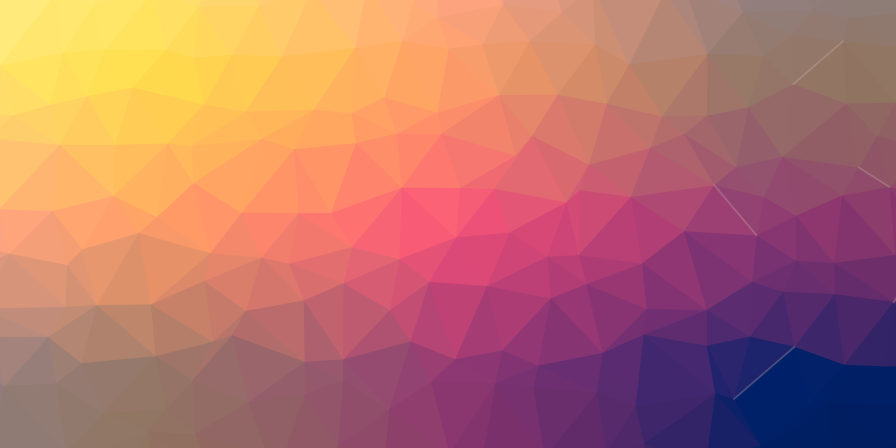
This background is drawn by a WebGL 2 fragment shader. Its source:

```glsl
#version 300 es
precision highp float;
// Low-poly mesh of jittered triangles, shaded from yellow through pink to navy.

uniform vec2 u_resolution;
out vec4 fragColor;

const vec2 GRID = vec2(18.0, 9.0);

// Colour stops in CIE Lab, from the light corner to the dark one
const vec3 STOPS[7] = vec3[7](
    vec3(93.0, -7.0, 53.0), vec3(89.0, -4.0, 73.0), vec3(75.5, 27.0, 49.0),
    vec3(59.6, 66.0, 15.4), vec3(39.5, 48.0, -13.0), vec3(16.6, 22.0, -46.0),
    vec3(13.2, 19.0, -41.0));

vec2 hash2(vec2 p) {
    vec3 q = fract(p.xyx * vec3(0.1031, 0.1030, 0.0973));
    q += dot(q, q.yzx + 33.33);
    return fract((q.xx + q.yz) * q.zy);
}

vec2 gridPoint(vec2 cell) {
    return cell + 0.76 * (hash2(cell + 47.0) - 0.5);
}

vec3 ramp(float t) {
    float s = clamp(t, 0.0, 1.0) * 6.0;
    int i = min(int(s), 5);
    return mix(STOPS[i], STOPS[i + 1], s - float(i));
}

vec3 labToRgb(vec3 lab) {
    float fy = (lab.x + 16.0) / 116.0;
    vec3 f = vec3(fy + lab.y / 500.0, fy, fy - lab.z / 200.0);
    vec3 xyz = f * f * f * vec3(0.9505, 1.0, 1.089);
    vec3 rgb = mat3(3.2406, -0.9689, 0.0557,
                    -1.5372, 1.8758, -0.2040,
                    -0.4986, 0.0415, 1.0570) * xyz;
    rgb = clamp(rgb, 0.0, 1.0);
    return mix(12.92 * rgb, 1.055 * pow(rgb, vec3(1.0 / 2.4)) - 0.055,
               step(0.0031, rgb));
}

// The horizontal and vertical ramps are blended evenly
vec3 facetColor(vec2 center) {
    vec2 t = center / GRID;
    return labToRgb(0.5 * (ramp(t.x) + ramp(1.0 - t.y)));
}

float cross2(vec2 a, vec2 b) {
    return a.x * b.y - a.y * b.x;
}

float edgeSide(vec2 p, vec2 a, vec2 b) {
    return cross2(b - a, p - a) / length(b - a);
}

// Adds one facet, weighted by its coverage of the pixel
void addFacet(inout vec4 sum, vec2 p, vec2 a, vec2 b, vec2 c, float pixel) {
    float turn = sign(cross2(b - a, c - a));
    float inside = min(min(turn * edgeSide(p, a, b), turn * edgeSide(p, b, c)),
                       turn * edgeSide(p, c, a));
    float cover = clamp(0.5 + inside / pixel, 0.0, 1.0);
    if (cover > 0.0) sum += cover * vec4(facetColor((a + b + c) / 3.0), 1.0);
}

float segmentDistance(vec2 p, vec2 a, vec2 b) {
    vec2 ab = b - a;
    return length(p - a - ab * clamp(dot(p - a, ab) / dot(ab, ab), 0.0, 1.0));
}

void main() {
    vec2 p = gl_FragCoord.xy / u_resolution * GRID;
    float pixel = GRID.y / u_resolution.y;
    vec4 sum = vec4(0.0);
    float seam = 0.0;

    for (int y = -1; y <= 1; y++) {
        for (int x = -1; x <= 1; x++) {
            vec2 cell = floor(p) + vec2(x, y);
            vec2 a = gridPoint(cell);
            vec2 b = gridPoint(cell + vec2(1.0, 0.0));
            vec2 c = gridPoint(cell + vec2(1.0, 1.0));
            vec2 d = gridPoint(cell + vec2(0.0, 1.0));

            // Split each quad along its shorter diagonal
            if (distance(a, c) > distance(b, d)) {
                vec2 first = a;
                a = b; b = c; c = d; d = first;
            }
            addFacet(sum, p, a, b, c, pixel);
            addFacet(sum, p, a, c, d, pixel);

            // A few diagonals show a pale hairline
            float pale = step(hash2(cell + 9.0).x, 0.05);
            float line = 1.0 - smoothstep(0.002, 0.012 + pixel, segmentDistance(p, a, c));
            seam = max(seam, pale * line);
        }
    }

    vec3 color = sum.rgb / max(sum.a, 0.001);
    fragColor = vec4(mix(color, vec3(0.85, 0.72, 0.70), 0.3 * seam), 1.0);
}
```
